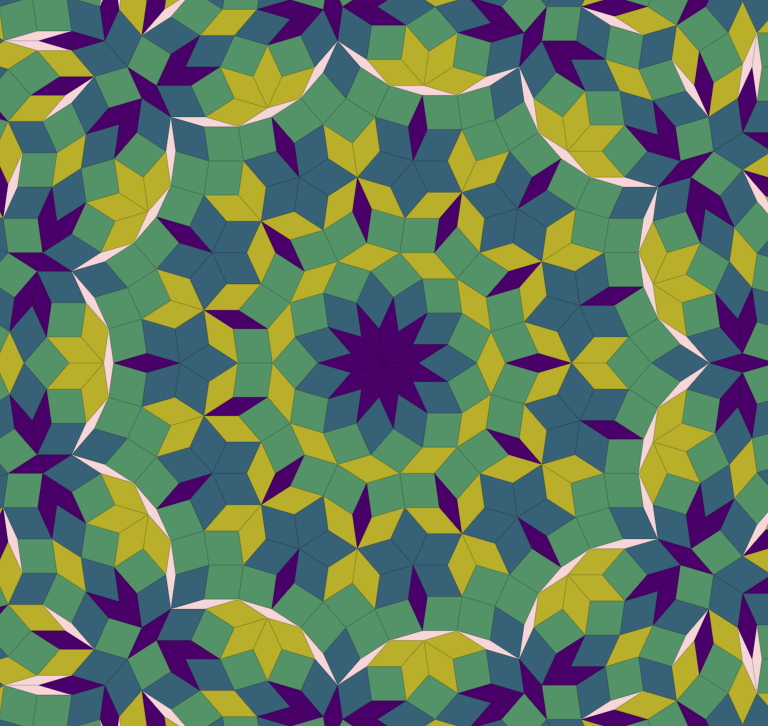
Reproduce this pattern procedurally as a WebGL 2 fragment shader.

```glsl
#version 300 es
precision highp float;
// Rhombic tiling with elevenfold symmetry, made as the dual of a multigrid:
// each crossing of two grid lines becomes a rhomb, coloured by its angle.
// A short walk from rhomb to rhomb finds the one that holds each point.

uniform vec2 u_resolution;
out vec4 fragColor;

const int FAMILIES = 11;
const int MAX_STEPS = 20;
const float TURN_ANGLE = 2.0 * 3.14159265 / 11.0;
const mat2 TURN = mat2(cos(TURN_ANGLE), sin(TURN_ANGLE), -sin(TURN_ANGLE), cos(TURN_ANGLE));
const float GRID_OFFSET = 0.2;    // shift of every line family from the centre
const float VIEW_HEIGHT = 21.02;  // canvas height in rhomb edges
const float LINE_WIDTH = 0.015;
const float LINE_STRENGTH = 0.28;

struct Line { vec2 axis; float index; int family; };
struct Rhomb { Line a; Line b; vec2 meet; };

float cross2(vec2 a, vec2 b) {
    return a.x * b.y - a.y * b.x;
}

// Fill by acute angle, counted in elevenths of a half turn
vec3 rhombColor(Rhomb r) {
    int m = (2 * abs(r.a.family - r.b.family)) % FAMILIES;
    int kind = min(m, FAMILIES - m);
    if (kind == 1) return vec3(0.97, 0.84, 0.85);
    if (kind == 2) return vec3(0.29, 0.00, 0.41);
    if (kind == 3) return vec3(0.725, 0.685, 0.165);
    if (kind == 4) return vec3(0.215, 0.38, 0.465);
    return vec3(0.33, 0.575, 0.405);
}

Rhomb rhombAt(Line a, Line b) {
    float da = a.index + GRID_OFFSET;
    float db = b.index + GRID_OFFSET;
    vec2 meet = vec2(da * b.axis.y - db * a.axis.y, db * a.axis.x - da * b.axis.x);
    return Rhomb(a, b, meet / cross2(a.axis, b.axis));
}

// First line crossed when sliding from a point along a rail
Line nextLine(vec2 start, vec2 heading, Line rail, Line leaving) {
    Line next = leaving;
    float nearest = 100.0;
    vec2 axis = vec2(1.0, 0.0);
    for (int k = 0; k < FAMILIES; k++) {
        if (k != rail.family) {
            float rate = dot(axis, heading);
            float side = rate > 0.0 ? 1.0 : -1.0;
            float pos = dot(start, axis) - GRID_OFFSET;
            float index = k == leaving.family ? leaving.index + side
                                              : side * (floor(side * pos) + 1.0);
            float travel = (index - pos) / rate;
            if (travel < nearest) {
                nearest = travel;
                next = Line(axis, index, k);
            }
        }
        axis = TURN * axis;
    }
    return next;
}

// Rhomb at a crossing close to a grid point
Rhomb firstRhomb(vec2 g) {
    Line rail = Line(vec2(1.0, 0.0), 0.0, 0);
    float nearest = 1.0;
    vec2 axis = vec2(1.0, 0.0);
    for (int k = 0; k < FAMILIES; k++) {
        float pos = dot(g, axis) - GRID_OFFSET;
        float index = floor(pos + 0.5);
        if (abs(pos - index) < abs(nearest)) {
            nearest = pos - index;
            rail = Line(axis, index, k);
        }
        axis = TURN * axis;
    }
    vec2 heading = vec2(-rail.axis.y, rail.axis.x);
    Line none = Line(rail.axis, 0.0, -1);
    return rhombAt(rail, nextLine(g - nearest * rail.axis, heading, rail, none));
}

// Coordinates along the two edges, both 0 to 1 inside the rhomb
vec2 edgeCoords(Rhomb r, vec2 p) {
    vec2 q = p - r.a.index * r.a.axis - r.b.index * r.b.axis;
    vec2 axis = vec2(1.0, 0.0);
    for (int k = 0; k < FAMILIES; k++) {
        if (k != r.a.family && k != r.b.family) {
            q -= ceil(dot(r.meet, axis) - GRID_OFFSET) * axis;
        }
        axis = TURN * axis;
    }
    return vec2(cross2(q, r.b.axis), cross2(r.a.axis, q)) / cross2(r.a.axis, r.b.axis);
}

// Rhomb across the side that the edge coordinates lean to
Rhomb neighbour(Rhomb r, vec2 st) {
    vec2 lean = st - 0.5;
    bool alongB = abs(lean.x) > abs(lean.y);
    Line rail = r.a;
    Line leaving = r.b;
    if (alongB) { rail = r.b; leaving = r.a; }
    vec2 heading = vec2(-rail.axis.y, rail.axis.x);
    if (dot(heading, leaving.axis) * (alongB ? lean.x : lean.y) < 0.0) heading = -heading;
    return rhombAt(rail, nextLine(r.meet, heading, rail, leaving));
}

vec3 tiling(vec2 p, float pixel) {
    Rhomb r = firstRhomb(p * 2.0 / float(FAMILIES));
    vec2 st = edgeCoords(r, p);
    for (int n = 0; n < MAX_STEPS; n++) {
        if (max(abs(st.x - 0.5), abs(st.y - 0.5)) <= 0.5) break;
        r = neighbour(r, st);
        st = edgeCoords(r, p);
    }
    vec2 inset = min(st, 1.0 - st);
    float dist = max(min(inset.x, inset.y), 0.0) * abs(cross2(r.a.axis, r.b.axis));

    // Soft border and faint dark outline
    vec3 color = rhombColor(r);
    if (dist < 0.5 * pixel) color = mix(color, rhombColor(neighbour(r, st)), 0.5 - dist / pixel);
    float outline = clamp(0.5 + (LINE_WIDTH - dist) / pixel, 0.0, 1.0);
    return mix(color, color * 0.35, LINE_STRENGTH * outline);
}

void main() {
    float pixel = VIEW_HEIGHT / u_resolution.y;
    vec2 p = (gl_FragCoord.xy - 0.5 * u_resolution) * pixel;
    fragColor = vec4(tiling(p, pixel), 1.0);
}
```
